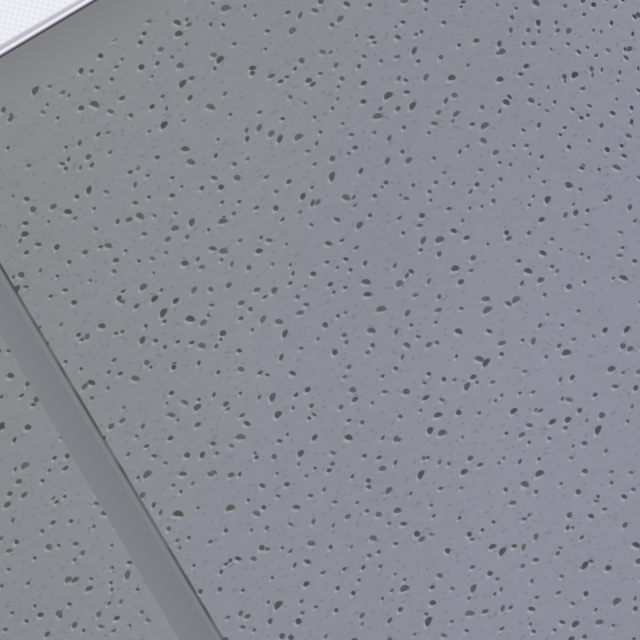
Write a Shadertoy shader that draws this texture.

```glsl
// Speckled acoustic ceiling tiles with metal rails and a lit panel in the corner.

float hash(vec2 p) {
    return fract(sin(dot(p, vec2(127.1, 311.7))) * 43758.5453);
}

float valueNoise(vec2 p) {
    vec2 cell = floor(p);
    vec2 f = fract(p);
    f = f * f * (3.0 - 2.0 * f);
    float low = mix(hash(cell), hash(cell + vec2(1, 0)), f.x);
    float high = mix(hash(cell + vec2(0, 1)), hash(cell + vec2(1, 1)), f.x);
    return mix(low, high, f.y);
}

mat2 rotation(float angle) {
    float c = cos(angle), s = sin(angle);
    return mat2(c, -s, s, c);
}

// Signed distance to the line a-b, positive on its left.
float lineSide(vec2 p, vec2 a, vec2 b) {
    vec2 along = normalize(b - a);
    return dot(p - a, vec2(-along.y, along.x));
}

float stripe(float d, float halfWidth, float soft) {
    return 1.0 - smoothstep(halfWidth - soft, halfWidth + soft, abs(d));
}

// Scattered irregular pits, one candidate in each grid cell.
float pits(vec2 p, float scale, float chance, vec2 sizeRange, float stretch, float pixel) {
    vec2 grid = rotation(0.4) * p * scale;
    vec2 home = floor(grid);
    float soft = max(0.05, pixel * scale);
    float cover = 0.0;
    for (int y = -1; y <= 1; y++) {
        for (int x = -1; x <= 1; x++) {
            vec2 cell = home + vec2(x, y);
            if (hash(cell + 5.3) > chance) continue;
            vec2 jitter = vec2(hash(cell + 17.1), hash(cell + 41.7));
            float pick = hash(cell + 73.9);
            vec2 d = grid - cell - jitter;
            d = rotation((hash(cell + 91.2) - 0.5) * 1.8) * d;
            d.y += 1.5 * d.x * d.x * (pick - 0.5);
            d.x /= mix(1.0, stretch, hash(cell + 29.4));
            float radius = mix(sizeRange.x, sizeRange.y, pick * pick);
            float shape = 1.0 - smoothstep(radius - soft, radius + soft, length(d));
            cover = max(cover, shape * mix(0.65, 1.0, hash(cell + 57.6)));
        }
    }
    return cover;
}

vec3 tileColor(vec2 p, float pixel) {
    // Broad light falloff, cooler toward the lower right
    float cool = smoothstep(0.15, 1.1, p.x + 0.35 * (1.0 - p.y));
    vec3 color = mix(vec3(0.535, 0.547, 0.56), vec3(0.553, 0.563, 0.61), cool);
    color += 0.012 * (valueNoise(p * 5.0) - 0.5);
    color += 0.014 * (valueNoise(rotation(0.35) * p * vec2(90.0, 150.0)) - 0.5);

    // Pits crowd together toward the upper right
    float corner = smoothstep(0.7, 1.15, p.x) * smoothstep(0.5, 1.0, p.y);
    vec2 q = p + 0.09 * corner * vec2(1.0, 0.7);
    vec2 sizes = vec2(0.075, 0.165);
    float dark = pits(q, 36.0, 0.8, sizes, 1.9, pixel);
    float lit = pits(q + vec2(0.003, 0.005), 36.0, 0.8, sizes, 1.9, pixel);
    float fine = pits(q + 3.7, 66.0, 0.75, vec2(0.07, 0.16), 2.4, pixel);

    color = mix(color, vec3(0.46, 0.46, 0.52), 0.55 * fine);
    color += 0.07 * max(lit - dark, 0.0);
    vec3 pitColor = mix(vec3(0.29, 0.28, 0.28), vec3(0.2, 0.2, 0.22), corner);
    return mix(color, pitColor, 0.9 * dark);
}

vec3 lampColor(vec2 p) {
    vec2 weave = sin(rotation(0.55) * p * 520.0);
    return vec3(0.92, 0.92, 0.95) + 0.025 * weave.x * weave.y;
}

void mainImage(out vec4 fragColor, in vec2 fragCoord) {
    vec2 p = fragCoord / iResolution.xy;
    float pixel = 1.0 / iResolution.y;
    float soft = max(0.0015, pixel);
    vec3 color = tileColor(p, pixel);

    // Diagonal rail between the tiles
    float railRight = lineSide(p, vec2(0.0, 0.586), vec2(0.349, 0.0));
    float railLeft = lineSide(p, vec2(0.0, 0.48), vec2(0.28, 0.0));
    float rail = smoothstep(-soft, soft, railLeft) * smoothstep(-soft, soft, -railRight);
    vec3 railColor = mix(vec3(0.50, 0.51, 0.525), vec3(0.475, 0.485, 0.505),
                         smoothstep(0.0, 0.06, railLeft));
    color = mix(color, railColor, rail);
    float grime = 0.35 + 0.5 * valueNoise(vec2(p.y * 45.0, 2.0));
    color = mix(color, vec3(0.30, 0.29, 0.29), grime * stripe(railRight, 0.0022, soft));
    color += 0.025 * stripe(railRight + 0.007, 0.003, soft);

    // Rail along the lamp
    float frame = lineSide(p, vec2(0.0, 0.832), vec2(0.285, 1.0));
    vec3 frameColor = mix(vec3(0.53, 0.54, 0.55), vec3(0.50, 0.51, 0.52),
                          smoothstep(0.0, 0.07, frame));
    color = mix(color, frameColor, smoothstep(-0.003, 0.003, frame));

    // Lamp, its bright lip and the dark seam
    float lip = lineSide(p, vec2(0.0, 0.911), vec2(0.15, 1.0));
    color = mix(color, vec3(0.74, 0.73, 0.78), smoothstep(-soft, soft, lip));
    color = mix(color, vec3(0.27, 0.26, 0.28), 0.85 * stripe(lip, 0.0018, soft));
    color = mix(color, vec3(0.93, 0.92, 0.96), stripe(lip - 0.006, 0.002, soft));
    float lamp = lineSide(p, vec2(0.0, 0.928), vec2(0.125, 1.0));
    color = mix(color, lampColor(p), smoothstep(-0.002, 0.004, lamp));

    fragColor = vec4(color, 1.0);
}
```
